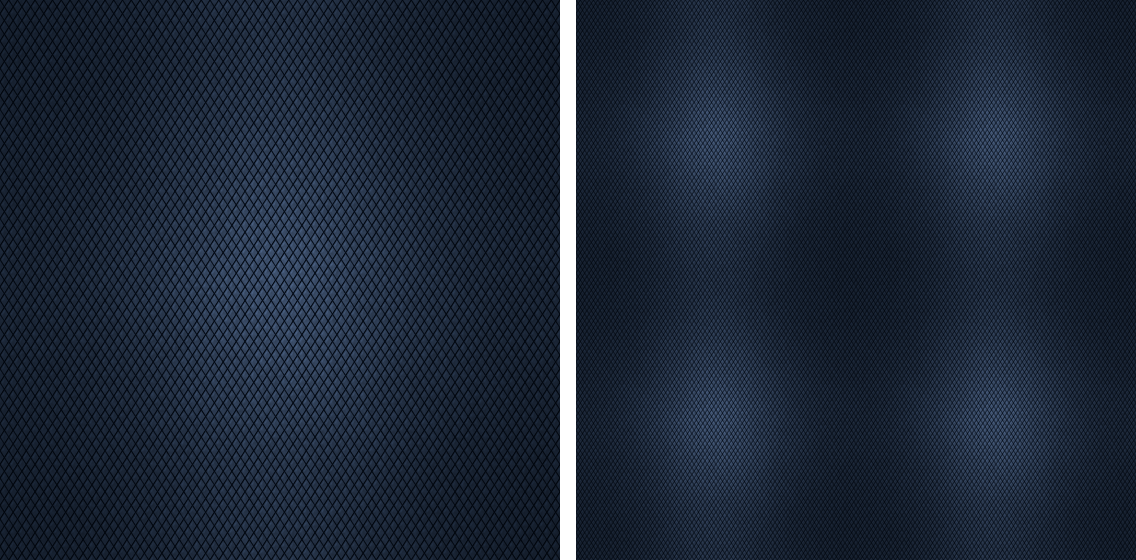
Left, the tile; right, the same tile 2 across and 2 down.
A Shadertoy shader for this pattern:

```glsl
// Dark blue diamond mesh: two families of slanted grooves cut the canvas into
// upright rhombi, each with a lit upper-left bevel and faint fabric grain.
// A periodic glow brightens the middle; every part wraps, so the canvas tiles.

const float PI = 3.14159265;
const vec2 REPEATS = vec2(64.0, 41.0);   // diamonds across and down
const float GROOVE_HALF_WIDTH = 0.0010;  // in canvas units
const float GROOVE_SOFTNESS = 0.0008;

float hash(vec2 p) {
    vec3 q = fract(vec3(p.xyx) * 0.1031);
    q += dot(q, q.yzx + 33.33);
    return fract((q.x + q.y) * q.z);
}

vec2 gradientAt(vec2 lattice, vec2 period) {
    float angle = 2.0 * PI * hash(mod(lattice, period));
    return vec2(cos(angle), sin(angle));
}

// Gradient noise that repeats after a whole number of lattice cells
float wrappedNoise(vec2 uv, vec2 period) {
    vec2 p = uv * period;
    vec2 i = floor(p);
    vec2 f = p - i;
    vec2 s = f * f * f * (f * (f * 6.0 - 15.0) + 10.0);
    vec2 e = vec2(1.0, 0.0);
    float a = dot(gradientAt(i, period), f);
    float b = dot(gradientAt(i + e.xy, period), f - e.xy);
    float c = dot(gradientAt(i + e.yx, period), f - e.yx);
    float d = dot(gradientAt(i + e.xx, period), f - e.xx);
    return mix(mix(a, b, s.x), mix(c, d, s.x), s.y);
}

// Diagonal coordinates: grooves lie where either component is whole
vec2 diagonals(vec2 uv, vec2 repeats) {
    vec2 p = uv * repeats;
    return vec2(p.x + p.y, p.x - p.y);
}

// Random value per diamond, equal on opposite canvas edges
float diamondRandom(vec2 diag, vec2 repeats) {
    vec2 cell = floor(diag);
    return hash(mod(vec2(cell.x + cell.y, cell.x - cell.y), 2.0 * repeats));
}

// Coverage of the nearest groove in each of the two directions
vec2 grooveCoverage(vec2 diag, vec2 repeats, float pixel) {
    vec2 fromLine = 0.5 - abs(fract(diag) - 0.5);
    vec2 dist = fromLine / length(repeats);
    float soft = max(GROOVE_SOFTNESS, 0.5 * pixel);
    return 1.0 - smoothstep(GROOVE_HALF_WIDTH - soft, GROOVE_HALF_WIDTH + soft, dist);
}

// Thin glint inside the upper-left side of each diamond
float bevelGlint(vec2 diag) {
    vec2 f = fract(diag);
    float across = smoothstep(0.12, 0.25, f.y) * (1.0 - smoothstep(0.25, 0.45, f.y));
    float along = smoothstep(0.12, 0.4, f.x) * (1.0 - smoothstep(0.6, 0.95, f.x));
    return across * along;
}

// Tall oval light, level at the canvas edges
float centreGlow(vec2 uv, vec2 falloff) {
    vec2 s = sin(PI * (uv - 0.5));
    return exp(-dot(s * s, falloff));
}

void mainImage(out vec4 fragColor, in vec2 fragCoord) {
    vec2 uv = fragCoord / iResolution.xy;
    float pixel = 1.0 / min(iResolution.x, iResolution.y);
    vec2 diag = diagonals(uv, REPEATS);
    float glow = centreGlow(uv, vec2(1.45, 0.75));

    // Diamond faces with grain, slow mottling and slight differences
    vec3 face = mix(vec3(0.064, 0.098, 0.148), vec3(0.228, 0.298, 0.405), glow);
    float grain = 0.16 * wrappedNoise(uv, vec2(192.0, 160.0));
    float mottle = 0.05 * wrappedNoise(uv, vec2(7.0));
    float variation = 0.08 * (diamondRandom(diag, REPEATS) - 0.5);
    float bevel = 0.26 * bevelGlint(diag);
    face *= 1.0 + grain + mottle + variation + bevel;

    // Grooves, the rising set deeper than the falling set, unevenly worn
    float wear = 1.0 + 0.3 * wrappedNoise(uv, vec2(90.0, 70.0));
    vec2 depth = min(vec2(0.84, 0.98) * wear, 1.0);
    vec2 coverage = grooveCoverage(diag, REPEATS, pixel) * depth;
    float groove = 1.0 - (1.0 - coverage.x) * (1.0 - coverage.y);
    vec3 grooveColor = mix(vec3(0.004, 0.022, 0.050), vec3(0.012, 0.040, 0.085), glow);

    fragColor = vec4(mix(face, grooveColor, groove), 1.0);
}
```
